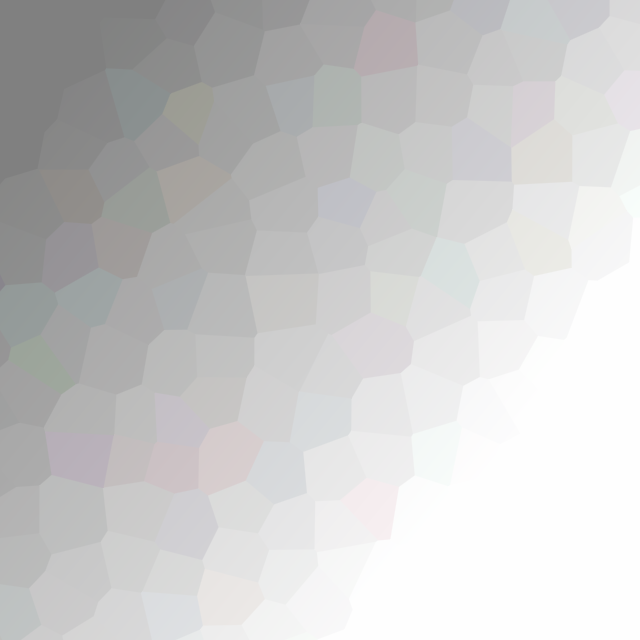
Write a WebGL 1 fragment shader that draws this background.

```glsl
precision highp float;
// Pale grey mosaic of irregular cells, brightening diagonally from top left to bottom right.

uniform vec2 u_resolution;

const float CELLS = 12.5; // cells along one side

float hash(vec2 p) {
  return fract(sin(dot(p, vec2(127.1, 311.7))) * 43758.5453);
}

vec2 sitePosition(vec2 id) {
  vec2 jitter = vec2(hash(id), hash(id + 37.4)) - 0.5;
  return id + 0.5 + 0.78 * jitter;
}

// Diagonal brightness, left unclamped so tints fade out at both ends
float ramp(vec2 p) {
  float along = dot(p, vec2(0.77, -0.63)) + 0.63;
  return 0.5 + 0.59 * (along - 0.18);
}

// Mostly flat cell tone with a slight inner slope and an occasional tint
vec3 cellColor(vec2 id, vec2 uv) {
  float tone = mix(ramp(sitePosition(id) / CELLS), ramp(uv), 0.25);
  vec3 hue = vec3(hash(id + 11.3), hash(id + 23.9), hash(id + 51.7)) - 0.5;
  float strength = mix(0.004, 0.045, step(0.62, hash(id + 71.2)));
  return clamp(vec3(tone) + hue * strength, 0.5, 0.997);
}

void main() {
  vec2 uv = gl_FragCoord.xy / u_resolution;
  vec2 p = uv * CELLS;
  vec2 home = floor(p);

  // Find the two nearest sites
  vec2 nearId = home, nextId = home;
  float nearDist = 100.0, nextDist = 100.0;
  for (int y = -2; y <= 2; y++) {
    for (int x = -2; x <= 2; x++) {
      vec2 id = home + vec2(float(x), float(y));
      vec2 d = sitePosition(id) - p;
      float dist = dot(d, d);
      if (dist < nearDist) {
        nextDist = nearDist;
        nextId = nearId;
        nearDist = dist;
        nearId = id;
      } else if (dist < nextDist) {
        nextDist = dist;
        nextId = id;
      }
    }
  }

  // Blend across the shared border over about one pixel
  vec2 gap = sitePosition(nextId) - sitePosition(nearId);
  float border = (nextDist - nearDist) / (2.0 * length(gap));
  float pixel = CELLS / min(u_resolution.x, u_resolution.y);
  float cover = 0.5 + 0.5 * clamp(border / (0.6 * pixel), 0.0, 1.0);
  vec3 color = mix(cellColor(nextId, uv), cellColor(nearId, uv), cover);

  gl_FragColor = vec4(color, 1.0);
}
```
